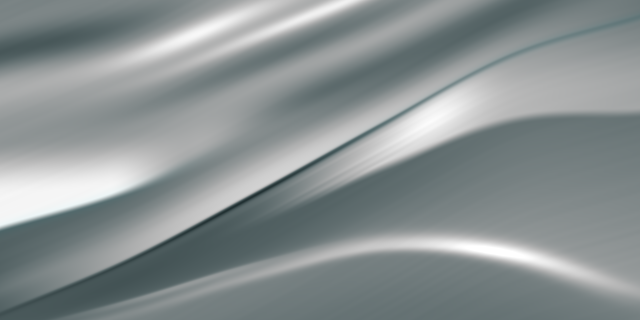
A Shadertoy shader for this background:

```glsl
// Folded brushed-silver satin: five sheets of soft grey separated by sweeping edges.
// Each edge is a spline across the canvas; sheets are shaded between their edges,
// then streaks, ridge highlights, seams and faint fibres are added on top.

const vec3 COOL_SHADE = vec3(-0.055, 0.005, 0.012);

float hash(vec2 p) {
    return fract(sin(dot(p, vec2(127.1, 311.7))) * 43758.5453);
}

float noise(vec2 p) {
    vec2 i = floor(p), f = fract(p);
    f = f * f * (3.0 - 2.0 * f);
    return mix(mix(hash(i), hash(i + vec2(1, 0)), f.x),
               mix(hash(i + vec2(0, 1)), hash(i + vec2(1, 1)), f.x), f.y);
}

// Smooth curve through six evenly spaced knots over x = 0..2
float spline(float x, float k[6]) {
    float t = clamp(x, 0.0, 1.9999) * 2.5;
    int i = int(t);
    float f = t - float(i);
    float b = k[i], c = k[i + 1];
    float a = i > 0 ? k[max(i - 1, 0)] : 2.0 * b - c;
    float d = i < 4 ? k[min(i + 2, 5)] : 2.0 * c - b;
    return b + 0.5 * f * (c - a + f * (2.0 * a - 5.0 * b + 4.0 * c - d
             + f * (3.0 * (b - c) + d - a)));
}

float bell(float d, float width) {
    return exp(-d * d / (width * width));
}

// Bell with separate widths above and below its centre
float ridge(float d, float above, float below) {
    return bell(d, d > 0.0 ? above : below);
}

// Coverage of the region below an edge
float below(float height, float softness) {
    return 1.0 - smoothstep(-softness, softness, height);
}

// Upper sheet: oblique streaks and the white pool at the left
float upperSheet(float x, float height) {
    float u = height + 0.07 * x;
    float tone = 0.59;
    tone -= 0.25 * bell(u - 0.55, 0.06) * (1.0 - smoothstep(0.15, 0.8, x));
    tone -= 0.08 * smoothstep(0.56, 0.7, u);
    tone += 0.09 * bell(u - 0.43, 0.06);
    tone += 0.30 * bell(u - 0.44, 0.032) * bell(x - 0.62, 0.24);
    tone += 0.34 * bell(u - 0.355, 0.024) * bell(x - 1.02, 0.42);
    tone -= 0.15 * bell(u - 0.275, 0.04) * bell(x - 0.9, 0.5);
    tone += 0.07 * bell(u - 0.205, 0.035) * bell(x - 1.15, 0.45);
    tone -= 0.19 * bell(u - 0.10, 0.055) * smoothstep(0.6, 1.05, x);
    tone += 0.09 * bell(u - 0.10, 0.08) * bell(x - 0.62, 0.22);
    float pool = 1.0 - smoothstep(0.10, 0.27, height + 0.2 * x);
    return mix(tone, 0.96, pool * (1.0 - smoothstep(0.34, 0.6, x)));
}

void mainImage(out vec4 fragColor, in vec2 fragCoord) {
    vec2 p = fragCoord / iResolution.xy * vec2(2.0, 1.0);
    float x = p.x;

    // Edges of the folds, from top to bottom
    float poolEdge = spline(x, float[6](0.286, 0.404, 0.586, 0.773, 0.987, 1.18));
    float seamEdge = spline(x, float[6](0.02, 0.188, 0.396, 0.615, 0.828, 0.948));
    float foldEdge = spline(x, float[6](-0.01, 0.14, 0.302, 0.477, 0.625, 0.648));
    float crest = spline(x, float[6](-0.08, 0.023, 0.141, 0.229, 0.203, 0.075));
    float dPool = p.y - poolEdge, dSeam = p.y - seamEdge;
    float dFold = p.y - foldEdge, dCrest = p.y - crest;

    float tone = upperSheet(x, dPool);

    // Second sheet brightens down towards the seam
    float s = clamp(dPool / (seamEdge - poolEdge), 0.0, 1.0);
    float dark = spline(x, float[6](0.38, 0.43, 0.53, 0.43, 0.37, 0.45));
    float light = spline(x, float[6](0.38, 0.68, 0.82, 0.76, 0.60, 0.47));
    float sheet = mix(dark, light, smoothstep(0.1, 0.9, s));
    sheet += 0.06 * bell(s - 0.7, 0.15) * (1.0 - smoothstep(0.0, 0.4, x));
    tone = mix(tone, sheet, below(dPool, mix(0.012, 0.06, smoothstep(0.3, 0.9, x))));

    // Third sheet opens into a bright fan on the right
    s = clamp(dSeam / (foldEdge - seamEdge), 0.0, 1.0);
    dark = spline(x, float[6](0.34, 0.36, 0.42, 0.66, 0.62, 0.50));
    light = spline(x, float[6](0.34, 0.33, 0.40, 0.80, 0.72, 0.65));
    sheet = mix(dark, light, smoothstep(0.0, 0.7, s));
    sheet += 0.22 * bell(x - 1.36, 0.15) * bell(s - 0.35, 0.45);
    sheet += 0.10 * (noise(vec2(x * 2.0, dSeam * 90.0)) - 0.5) * bell(x - 1.05, 0.3);
    tone = mix(tone, sheet, below(dSeam, mix(0.008, 0.025, smoothstep(1.2, 1.9, x))));

    // Fourth sheet: shadow under the fold, lifting towards the crest
    s = clamp(dFold / (crest - foldEdge), 0.0, 1.0);
    dark = spline(x, float[6](0.34, 0.32, 0.36, 0.40, 0.44, 0.44));
    light = spline(x, float[6](0.45, 0.42, 0.45, 0.57, 0.61, 0.62));
    sheet = mix(dark, light, s * mix(s, 1.0, smoothstep(1.0, 2.0, x)));
    tone = mix(tone, sheet, below(dFold, 0.018));

    // Lowest sheet, its crest highlight and a thin parallel glint
    sheet = mix(0.50, 0.44, smoothstep(0.0, 0.25, -dCrest));
    tone = mix(tone, sheet, below(dCrest, 0.025));
    float shine = spline(x, float[6](0.0, 0.08, 0.18, 0.26, 0.38, 0.08));
    tone += shine * ridge(dCrest, 0.035, mix(0.018, 0.04, smoothstep(1.2, 2.0, x)));
    tone += 0.12 * bell(x - 1.54, 0.14) * bell(dCrest, 0.02);
    tone += 0.17 * bell(x - 0.55, 0.32) * ridge(dCrest - 0.035, 0.007, 0.014);

    // Dark seam and long fibres following the folds
    float seam = spline(x, float[6](0.04, 0.14, 0.32, 0.28, 0.10, 0.03));
    tone -= seam * ridge(dSeam, 0.007, 0.012);
    tone += 0.012 * (noise(vec2(x * 1.5, dSeam * 70.0)) - 0.5);

    // Shadows and edges turn cool; highlights stay neutral
    float cool = 1.0 - smoothstep(0.33, 0.76, tone);
    cool += 0.7 * bell(dPool, 0.022) * (1.0 - smoothstep(0.3, 0.8, x));
    cool += 0.6 * bell(dSeam, 0.015) * smoothstep(0.8, 1.3, x);
    fragColor = vec4(clamp(vec3(tone) + COOL_SHADE * cool, 0.0, 1.0), 1.0);
}
```
